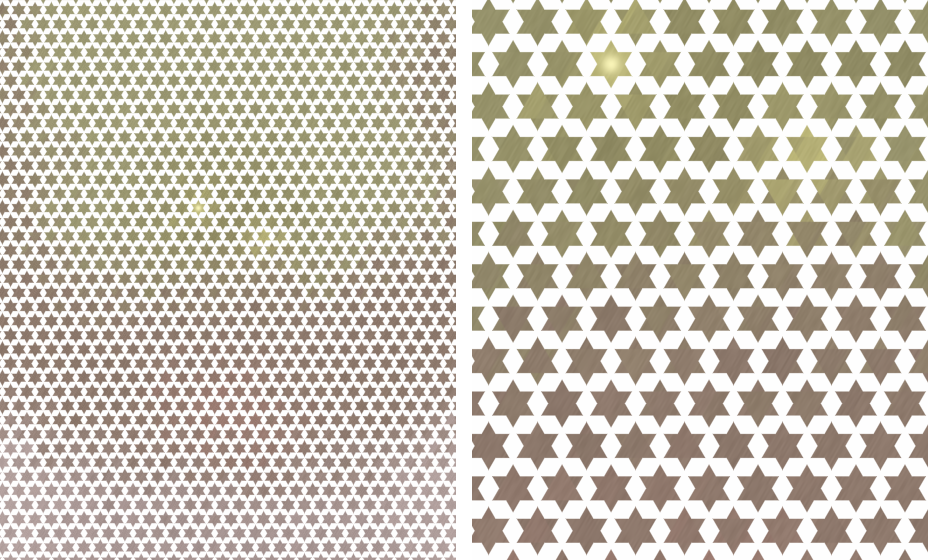
Left, the full canvas; right, a detail of the centre.
Reproduce this pattern procedurally as a WebGL 2 fragment shader.

```glsl
#version 300 es
precision highp float;

uniform vec2 u_resolution;
out vec4 outColor;

#define ROWS 39.6                     // star rows in the canvas height
#define ANCHOR vec2(0.3542, 0.6285)   // centre of one star, in canvas heights
#define STAR_RADIUS 0.49              // relative to star spacing
#define TINT_SPREAD 0.10              // how far facets borrow their tint
#define SHADE_SPREAD 0.07             // brightness variation of facets
#define PAPER vec3(0.995)
#define GREEN vec3(0.61, 0.60, 0.45)
#define OLIVE vec3(0.55, 0.53, 0.37)
#define BROWN vec3(0.55, 0.47, 0.42)
#define ROSE vec3(0.64, 0.48, 0.45)
#define MAUVE vec3(0.65, 0.58, 0.57)
#define GLOW vec3(0.80, 0.78, 0.50)

float hash(vec2 p) {
    vec3 q = fract(p.xyx * 0.1031);
    q += dot(q, q.yzx + 33.33);
    return fract((q.x + q.y) * q.z);
}

float noise(vec2 p) {
    vec2 i = floor(p), f = fract(p);
    f = f * f * (3.0 - 2.0 * f);
    return mix(mix(hash(i), hash(i + vec2(1, 0)), f.x),
               mix(hash(i + vec2(0, 1)), hash(i + vec2(1, 1)), f.x), f.y);
}

float spot(vec2 p, vec2 centre, float width) {
    vec2 d = (p - centre) / width;
    return exp(-dot(d, d));
}

// Upright triangle with circumradius r
float triangle(vec2 p, float r) {
    return max(abs(p.x) * 0.8660 + p.y * 0.5, -p.y) - 0.5 * r;
}

// Broad colour drift over the canvas, p in canvas heights
vec3 colourField(vec2 p, float halfWidth) {
    float side = abs(p.x / halfWidth - 1.0);
    float drift = noise(p * 7.0 + 20.0) - 0.5;
    vec3 c = mix(GREEN, OLIVE, 0.85 * spot(p, vec2(halfWidth, 0.60), 0.17));
    c = mix(c, BROWN, 0.85 * smoothstep(0.68, 1.0, side + 0.3 * drift));
    c = mix(c, BROWN, smoothstep(0.58, 0.41, p.y + 0.08 * drift - 0.05 * side));
    float low = smoothstep(0.24, 0.03, p.y - 0.12 * side * side);
    c = mix(c, MAUVE, low);
    c += 0.05 * low * smoothstep(0.5, 1.0, side);

    // Warm patches, the upper pair yellow and the lower pair rose
    for (int i = 0; i < 2; i++) {
        vec2 upper = ANCHOR + float(i) * vec2(0.106, -0.063);
        vec2 lower = vec2(upper.x, upper.y - 0.35 + 0.035 * float(i));
        c = mix(c, GLOW, 0.75 * spot(p, upper, 0.028));
        c = mix(c, ROSE, 0.65 * spot(p, lower, 0.065));
    }
    return c;
}

// Tint of one facet, taken from a random place near its star
vec3 facetTint(vec2 centre, vec2 id, float layer, float halfWidth) {
    vec2 key = id + 61.0 * layer + 100.0;
    vec2 jitter = vec2(hash(key), hash(key + 17.0)) - 0.5;
    float shade = hash(key + 41.0) - 0.5;
    float near = spot(centre, ANCHOR + vec2(0.05, -0.03), 0.11);
    jitter *= TINT_SPREAD * (1.0 - 0.8 * near);
    return colourField(centre + jitter, halfWidth) * (1.0 + SHADE_SPREAD * shade);
}

void main() {
    vec2 p = gl_FragCoord.xy / u_resolution.y;
    float halfWidth = 0.5 * u_resolution.x / u_resolution.y;
    float pixel = 1.0 / u_resolution.y;
    float rowStep = 1.0 / ROWS;
    float spacing = rowStep * 1.1547;

    // Nearest star of the staggered lattice
    vec2 fromAnchor = p - ANCHOR, q = vec2(1.0), id = vec2(0.0);
    float baseRow = round(fromAnchor.y / rowStep);
    for (int k = -1; k <= 1; k++) {
        float row = baseRow + float(k);
        float shift = 0.5 * mod(row, 2.0);
        float column = round(fromAnchor.x / spacing - shift);
        vec2 d = fromAnchor - vec2((column + shift) * spacing, row * rowStep);
        if (dot(d, d) < dot(q, q)) { q = d; id = vec2(column, row); }
    }
    vec2 centre = p - q;

    // Star made of two crossed triangles
    float radius = STAR_RADIUS * spacing;
    float up = triangle(q, radius);
    float down = triangle(vec2(q.x, -q.y), radius);
    float star = min(up, down);
    float front = hash(id + 150.0) < 0.5 ? up : down;

    // Facets: rear triangle, front triangle and a slanted split
    vec3 colour = facetTint(centre, id, 0.0, halfWidth);
    float frontMask = smoothstep(pixel, -pixel, front);
    colour = mix(colour, facetTint(centre, id, 1.0, halfWidth), 0.75 * frontMask);
    float slant = dot(q, vec2(0.8660, -0.5));
    float split = (hash(id + 230.0) - 0.5) * radius;
    float splitMask = smoothstep(-pixel, pixel, slant - split);
    colour = mix(colour, facetTint(centre, id, 2.0, halfWidth), 0.5 * splitMask);

    // Fine slanted grain and one bright core
    float along = dot(q, vec2(0.5, 0.8660));
    colour += 0.04 * (noise(vec2(slant * 900.0, along * 120.0) + id * 7.0 + 500.0) - 0.5);
    colour = mix(colour, vec3(1.0, 0.98, 0.74), 0.9 * spot(p, ANCHOR, 0.006));

    float coverage = smoothstep(0.8 * pixel, -0.8 * pixel, star);
    outColor = vec4(mix(PAPER, colour, coverage), 1.0);
}
```
